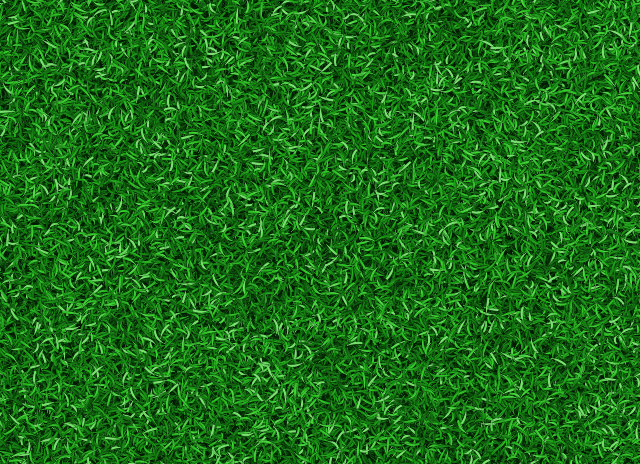
Reproduce this texture procedurally as a WebGL 2 fragment shader.

```glsl
#version 300 es
precision highp float;

#define LAYERS 12
#define CELL 0.0205
#define BLADE_WIDTH 0.115
#define BLADE_BEND 0.28
#define DEPTH_TONE 0.80
#define TONE_SPREAD 0.62
#define TONE_BASE -0.03
#define SHADOW 0.30
#define PALE_SHARE 0.17
#define PATCH_TONE 0.16

uniform vec2 u_resolution;
out vec4 fragColor;

float hash(vec2 p) {
    return fract(sin(dot(p, vec2(127.1, 311.7))) * 43758.5453);
}

float valueNoise(vec2 p) {
    vec2 i = floor(p), f = fract(p);
    f = f * f * (3.0 - 2.0 * f);
    return mix(mix(hash(i), hash(i + vec2(1, 0)), f.x),
               mix(hash(i + vec2(0, 1)), hash(i + vec2(1, 1)), f.x), f.y);
}

mat2 rotation(float angle) {
    float c = cos(angle), s = sin(angle);
    return mat2(c, s, -s, c);
}

// Tone 0 is deep shade, 1 is lit green, above 1 is a pale glint
vec3 grassColor(float tone) {
    vec3 color = mix(vec3(0.01, 0.12, 0.01), vec3(0.04, 0.29, 0.04), clamp(tone * 4.0, 0.0, 1.0));
    color = mix(color, vec3(0.08, 0.46, 0.07), clamp(tone * 4.0 - 1.0, 0.0, 1.0));
    color = mix(color, vec3(0.11, 0.61, 0.09), clamp(tone * 4.0 - 2.0, 0.0, 1.0));
    color = mix(color, vec3(0.22, 0.81, 0.18), clamp(tone * 4.0 - 3.0, 0.0, 1.0));
    return mix(color, vec3(0.48, 0.88, 0.44), clamp(tone * 4.0 - 4.0, 0.0, 1.0));
}

// Returns signed distance, position along the blade and position across it
vec3 bladeShape(vec2 p, float halfLength, float bend) {
    float along = p.x / halfLength;
    float across = p.y - bend * (along * along - 0.35);
    float width = BLADE_WIDTH * (1.0 - 0.8 * smoothstep(-0.1, 1.0, along));
    float edge = max(abs(across) - width, abs(p.x) - halfLength);
    return vec3(edge, along, across / width);
}

void main() {
    vec2 uv = gl_FragCoord.xy / u_resolution.y;
    float pixel = 1.0 / (u_resolution.y * CELL);
    float patches = valueNoise(uv * 9.0) * 0.6 + valueNoise(uv * 23.0 + 7.0) * 0.4 - 0.5;

    // Soil shade under the blades
    vec3 color = grassColor(0.15 * valueNoise(uv * 90.0));

    // Blades stacked from the bottom layer to the top
    for (int layer = 0; layer < LAYERS; layer++) {
        float level = float(layer);
        float depth = level / float(LAYERS - 1);
        vec2 grid = rotation(level * 1.3) * uv / CELL + level * vec2(3.37, 5.71);
        vec2 home = floor(grid);

        for (int y = -1; y <= 1; y++) {
            for (int x = -1; x <= 1; x++) {
                vec2 cell = home + vec2(x, y);
                vec2 seed = cell + level * vec2(17.3, 41.9);
                vec2 root = cell + vec2(hash(seed), hash(seed + 11.3));
                float halfLength = mix(0.42, 0.92, hash(seed + 23.7));
                float bend = BLADE_BEND * (2.0 * hash(seed + 37.1) - 1.0);
                vec2 local = rotation(6.2832 * hash(seed + 51.9)) * (grid - root);
                vec3 blade = bladeShape(local, halfLength, bend);

                // Shade from depth, random tint, tip light and a lit side
                float tone = TONE_BASE + DEPTH_TONE * depth + PATCH_TONE * patches;
                tone += TONE_SPREAD * (hash(seed + 67.3) - 0.5);
                tone += 0.12 * blade.y + 0.10 * clamp(blade.z, -1.0, 1.0);
                float glint = step(1.0 - PALE_SHARE, hash(seed + 83.9));
                tone += 0.5 * glint * smoothstep(0.3, 0.9, depth);

                // Soft contact shadow, then the blade itself
                float cover = 1.0 - smoothstep(-0.6 * pixel, 0.6 * pixel, blade.x);
                float halo = 1.0 - smoothstep(0.0, 0.16, blade.x);
                color *= 1.0 - SHADOW * halo * halo;
                color = mix(color, grassColor(tone), cover);
            }
        }
    }
    fragColor = vec4(color, 1.0);
}
```
